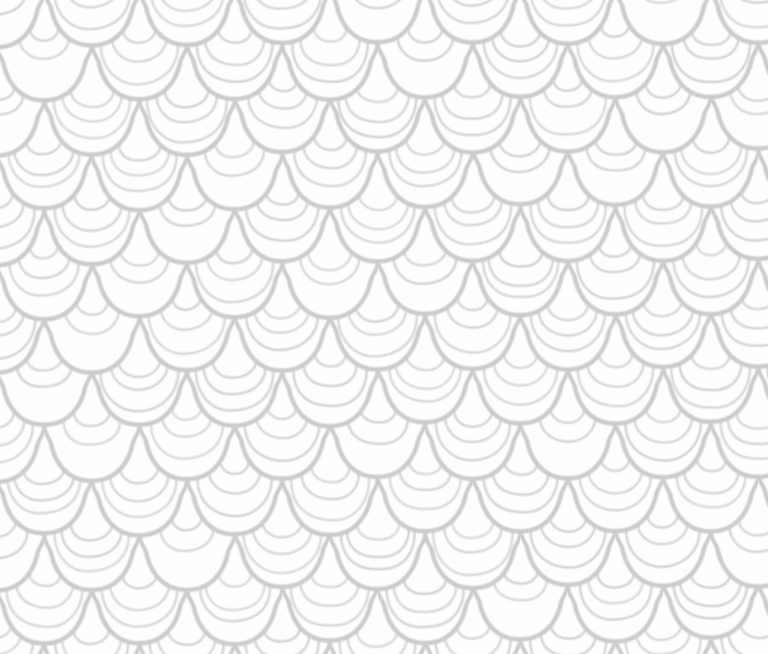
Write a WebGL 2 fragment shader that draws this pattern.

```glsl
#version 300 es
precision highp float;
// Overlapping hand-drawn fish scales in pale grey line work on white.
// Each row is painted over the one below it; every scale is a U-shaped
// outline holding nested thinner arcs whose depths vary by a hash.
uniform vec2 u_resolution;
out vec4 fragColor;

const float HALF_WIDTH = 0.0728;   // half a scale, in canvas heights
const float ROW_HEIGHT = 1.141;    // row pitch, in half widths
const float ROUNDNESS = 2.2;       // superellipse exponent
const vec3 PAPER = vec3(0.995);
const vec3 OUTLINE = vec3(0.80);
const vec3 ARC = vec3(0.825);

float hash(vec2 p) {
    return fract(sin(dot(p, vec2(127.1, 311.7))) * 43758.5453);
}

// Approximate signed distance to a U: straight walls above y = 0, round below.
float sdU(vec2 p, vec2 radii) {
    vec2 q = max(vec2(abs(p.x), p.y) / radii, vec2(1e-4));
    vec2 powers = pow(q, vec2(ROUNDNESS));
    float n = pow(powers.x + powers.y, 1.0 / ROUNDNESS);
    vec2 slope = pow(q / n, vec2(ROUNDNESS - 1.0)) / radii;
    return (n - 1.0) / length(slope);
}

float stroke(float d, float halfWidth, float soft) {
    return 1.0 - smoothstep(halfWidth - soft, halfWidth + soft, abs(d));
}

// Outer edge, pinched inward just below the cusps.
float sdScale(vec2 p) {
    float pinch = 0.11 * smoothstep(0.0, 0.38, p.y);
    return sdU(p, vec2(1.0 - pinch, ROW_HEIGHT));
}

// Nested arc: depth 0 lies near the outline, depth 1 is the innermost.
float sdArc(vec2 p, float depth) {
    float centre = -0.38 * depth * depth;
    float bottom = 1.0 - 1.09 * depth;
    float width = 0.93 - 0.6 * pow(depth, 1.2);
    vec2 radii = vec2(width, (bottom - centre) * ROW_HEIGHT);
    return sdU(p - vec2(0.0, centre * ROW_HEIGHT), radii);
}

// Paint one row of scales over the colour beneath it.
vec3 paintRow(vec3 under, vec2 p, float row, float soft) {
    float x = p.x - 0.93 - mod(row, 2.0);
    vec2 id = vec2(floor(x * 0.5), row);
    vec2 local = vec2(mod(x, 2.0) - 1.0, p.y - row * ROW_HEIGHT);
    local.y += 0.08 * (hash(id + 3.7) - 0.5);

    // Slight wobble of the pen
    vec2 pen = local;
    pen.x += 0.035 * (hash(id + 8.3) - 0.5) * (1.0 - local.x * local.x);
    pen.y += 0.012 * sin(local.x * 5.0 + 6.28 * hash(id + 1.9));

    float edge = sdScale(local);
    vec3 scale = PAPER;
    float innermost = mix(0.8, 1.03, hash(id + 5.1));
    float first = hash(id + 2.3) < 0.2 ? 2.0 : 1.0;
    for (float k = 1.0; k <= 3.0; k++) {
        if (k < first) continue;
        float jitter = k < 3.0 ? 0.15 * (hash(id + k * 11.3) - 0.5) : 0.0;
        float depth = innermost * (k / 3.0 + jitter);
        float strength = mix(0.8, 1.0, hash(id + k * 4.7));
        scale = mix(scale, ARC, strength * stroke(sdArc(pen, depth), 0.026, soft));
    }

    float inside = 1.0 - smoothstep(-soft, soft, edge);
    vec3 colour = mix(under, scale, inside);
    return mix(colour, OUTLINE, stroke(edge, 0.047, soft));
}

void main() {
    // Half-width units, with y running down from the top
    vec2 p = gl_FragCoord.xy / u_resolution.y;
    p = vec2(p.x, 1.0 - p.y) / HALF_WIDTH;
    p.y += 0.15 * ROW_HEIGHT + 0.006 * p.x;

    float pixel = 1.0 / (u_resolution.y * HALF_WIDTH);
    float soft = max(0.035, pixel);

    // Lower rows first, so that upper rows overlap them
    float band = floor(p.y / ROW_HEIGHT);
    vec3 colour = PAPER;
    for (float i = 1.0; i >= -1.0; i--) {
        colour = paintRow(colour, p, band + i, soft);
    }
    fragColor = vec4(colour, 1.0);
}
```
